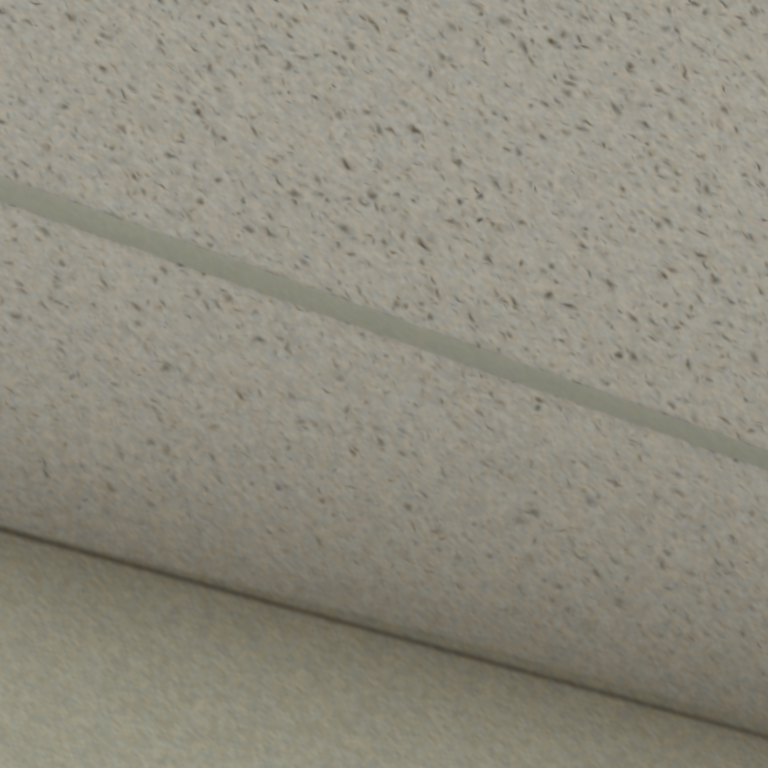
A WebGL 2 fragment shader for this texture:

```glsl
#version 300 es
precision highp float;
// Flecked ceiling panels crossed by a slanted metal strip, above a shaded wall.
// Two straight lines divide the canvas; jittered grids scatter the elongated
// flecks, and layers of value noise add the mottled, faintly tinted grain.

#define STRIP_LEFT 0.755
#define STRIP_RIGHT 0.400
#define WALL_LEFT 0.311
#define WALL_RIGHT 0.040
#define STRIP_HALF 0.0145
#define FLECK_TILT -0.72
#define FLECK_SPREAD 0.80
#define GRAIN 0.105
#define TINT 0.030

uniform vec2 u_resolution;
out vec4 fragColor;

const vec3 PANEL_LIGHT = vec3(0.628, 0.615, 0.568);
const vec3 PANEL_DARK = vec3(0.415, 0.396, 0.345);
const vec3 WALL_LIGHT = vec3(0.620, 0.615, 0.545);
const vec3 WALL_DARK = vec3(0.415, 0.397, 0.338);
const vec3 STRIP_COLOR = vec3(0.525, 0.525, 0.468);
const vec3 FLECK_COLOR = vec3(0.345, 0.322, 0.280);
const vec3 TRIM_COLOR = vec3(0.395, 0.380, 0.320);
const vec3 SEAM_COLOR = vec3(0.280, 0.260, 0.215);

float hash(vec2 p) {
    vec3 q = fract(vec3(p.xyx) * 0.1031);
    q += dot(q, q.yzx + 33.33);
    return fract((q.x + q.y) * q.z);
}

float noise(vec2 p) {
    vec2 i = floor(p), f = fract(p);
    f = f * f * (3.0 - 2.0 * f);
    return mix(mix(hash(i), hash(i + vec2(1, 0)), f.x),
               mix(hash(i + vec2(0, 1)), hash(i + vec2(1, 1)), f.x), f.y);
}

vec2 rotate(vec2 p, float angle) {
    float c = cos(angle), s = sin(angle);
    return vec2(c * p.x + s * p.y, c * p.y - s * p.x);
}

// Signed distance to the line from (0, left) to (1, right), positive above it
float lineDistance(vec2 p, float left, float right) {
    float slope = right - left;
    return (p.y - left - slope * p.x) / sqrt(1.0 + slope * slope);
}

// Coverage of soft oblong flecks, one at most per grid cell
float flecks(vec2 p, float cells, float chance, vec2 size, float seed) {
    vec2 cell = floor(p * cells);
    float cover = 0.0;
    for (int y = -1; y <= 1; y++)
    for (int x = -1; x <= 1; x++) {
        vec2 id = cell + vec2(x, y) + seed;
        if (hash(id + 7.3) > chance) continue;
        vec2 center = (id - seed + vec2(hash(id), hash(id + 41.7))) / cells;
        float angle = FLECK_TILT + FLECK_SPREAD * (hash(id + 83.1) - 0.5);
        vec2 scale = size * vec2(mix(0.55, 1.3, hash(id + 19.9)),
                                 mix(0.75, 1.25, hash(id + 57.2)));
        float r = length(rotate(p - center, angle) / scale);
        float strength = mix(0.25, 1.0, hash(id + 29.4));
        cover = max(cover, strength * exp(-1.9 * r * r));
    }
    return cover;
}

void main() {
    vec2 uv = gl_FragCoord.xy / u_resolution;
    float soft = 0.0015 + 0.7 / u_resolution.y;
    float strip = lineDistance(uv, STRIP_LEFT, STRIP_RIGHT);
    float wall = lineDistance(uv, WALL_LEFT, WALL_RIGHT);

    // Panels, darkening towards the wall and the right
    float light = 1.0 - 0.85 * exp(-max(wall, 0.0) / 0.16);
    light -= 0.16 * uv.x * (1.0 - smoothstep(0.1, 0.7, wall));
    vec3 color = mix(PANEL_DARK, PANEL_LIGHT, light);

    // Flecks in three sizes, fainter on the lower panel
    vec2 warped = uv + 0.005 * vec2(noise(uv * 110.0), noise(uv * 110.0 + 31.0));
    float large = flecks(warped, 23.0, 0.50, vec2(0.0105, 0.0050), 11.0);
    float small = flecks(warped, 38.0, 0.65, vec2(0.0085, 0.0039), 137.0);
    float faint = flecks(warped, 60.0, 0.70, vec2(0.0070, 0.0033), 271.0);
    float fade = mix(0.65, 0.92, smoothstep(-0.08, 0.12, strip));
    fade *= smoothstep(-0.02, 0.10, wall);
    float fleck = max(large, max(0.72 * small, 0.36 * faint));
    color = mix(color, FLECK_COLOR, fade * fleck);

    // Metal strip with a faint, broken shadow along its edges
    float halfWidth = STRIP_HALF * mix(1.05, 0.78, uv.x);
    float edge = abs(strip) - halfWidth;
    float broken = noise(vec2(uv.x * 45.0, strip > 0.0 ? 3.5 : 9.5));
    color *= 1.0 - 0.20 * broken * exp(-abs(edge) / 0.003);
    vec3 metal = STRIP_COLOR * (1.0 + 2.0 * strip) * mix(1.03, 0.97, uv.x);
    color = mix(color, metal, 1.0 - smoothstep(-soft, soft, edge));

    // Wall, brightening away from the corner
    float wallLight = 1.0 - exp(min(wall, 0.0) / 0.13);
    vec3 wallColor = mix(WALL_DARK, WALL_LIGHT, wallLight);
    color = mix(wallColor, color, smoothstep(-soft, soft, wall));

    // Trim widening to the right, and the dark seam beneath it
    float trimWidth = mix(0.006, 0.017, smoothstep(0.0, 0.6, uv.x));
    float trim = smoothstep(-soft, soft, wall)
               * (1.0 - smoothstep(trimWidth - 0.004, trimWidth + 0.004, wall));
    color = mix(color, TRIM_COLOR, 0.8 * trim);
    float seam = exp(-pow(wall / 0.0044, 2.0));
    color = mix(color, SEAM_COLOR, mix(0.9, 0.75, uv.x) * seam);

    // Slanted mottling and fine grain, calmer on the strip
    vec2 slanted = rotate(uv, FLECK_TILT);
    float mottle = noise(slanted * vec2(85.0, 180.0) + 300.0) - 0.5;
    float fine = noise(slanted * vec2(170.0, 270.0) + 70.0) - 0.5;
    float calm = mix(0.4, 1.0, smoothstep(-soft, soft, edge));
    color *= 1.0 + GRAIN * calm * (0.75 * mottle + 0.65 * fine);
    float tint = noise(uv * 120.0 + 500.0) - 0.5;
    color += TINT * calm * tint * vec3(0.7, 0.0, -0.9);
    fragColor = vec4(color, 1.0);
}
```
